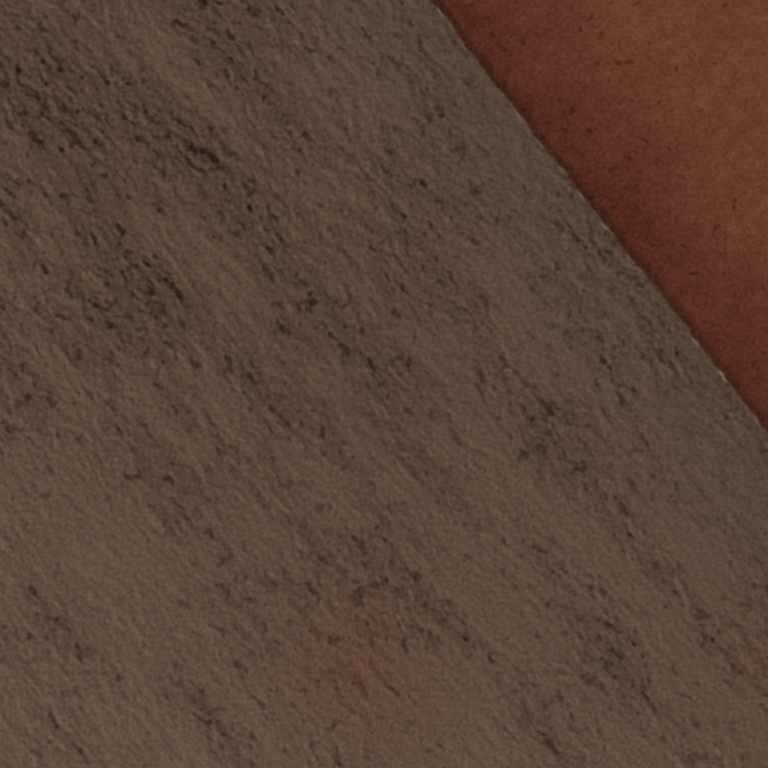
Give the GLSL for this texture, as a WebGL 1 fragment shader.

```glsl
precision highp float;
// Weathered grey-brown slab with slanted grain, cut by a diagonal edge
// against a red clay corner. Stretched gradient noise gives the streaks,
// a slope of that noise gives the relief, and thresholds give the pits.
uniform vec2 u_resolution;

const vec2 EDGE_NORMAL = vec2(0.788, 0.6156);
const float EDGE_OFFSET = 1.057;
const float EDGE_WOBBLE = 0.0045;
const vec2 GRAIN_DIR = vec2(0.64, -0.768);
const vec3 SLAB_DARK = vec3(0.300, 0.235, 0.185);
const vec3 SLAB_MID = vec3(0.362, 0.283, 0.230);
const vec3 SLAB_LIGHT = vec3(0.405, 0.322, 0.268);
const vec3 SLAB_OLIVE = vec3(0.325, 0.265, 0.212);
const vec3 RUST = vec3(0.375, 0.250, 0.200);
const vec3 CLAY_DARK = vec3(0.315, 0.165, 0.116);
const vec3 CLAY_LIGHT = vec3(0.425, 0.242, 0.180);
const float RELIEF = 0.150;
const float PIT_DEPTH = 0.30;
const float SPECKLE = 0.050;

vec2 hashGradient(vec2 cell) {
  vec3 h = fract(cell.xyx * vec3(0.1031, 0.1030, 0.0973));
  h += dot(h, h.yzx + 33.33);
  return fract((h.xx + h.yz) * h.zy) * 2.0 - 1.0;
}

// Gradient noise, roughly -0.7 to 0.7
float noise(vec2 p) {
  vec2 i = floor(p);
  vec2 f = p - i;
  vec2 w = f * f * f * (f * (f * 6.0 - 15.0) + 10.0);
  float a = dot(hashGradient(i), f);
  float b = dot(hashGradient(i + vec2(1.0, 0.0)), f - vec2(1.0, 0.0));
  float c = dot(hashGradient(i + vec2(0.0, 1.0)), f - vec2(0.0, 1.0));
  float d = dot(hashGradient(i + 1.0), f - 1.0);
  return mix(mix(a, b, w.x), mix(c, d, w.x), w.y);
}

float fbm(vec2 p) {
  float sum = 0.0;
  float amp = 1.0;
  for (int k = 0; k < 4; k++) {
    sum += amp * noise(p);
    p = mat2(1.6, 1.2, -1.2, 1.6) * p + 17.3;
    amp *= 0.55;
  }
  return sum;
}

// x runs along the grain, y across it; the warp makes the fibres wander
vec2 grainSpace(vec2 uv) {
  vec2 across = vec2(-GRAIN_DIR.y, GRAIN_DIR.x);
  vec2 g = vec2(dot(uv, GRAIN_DIR), dot(uv, across));
  g.y += 0.016 * noise(uv * 7.0 + 4.0) + 0.008 * noise(uv * 25.0);
  return g;
}

float slabHeight(vec2 uv) {
  vec2 g = grainSpace(uv);
  return noise(g * vec2(24.0, 56.0))
       + 0.8 * noise(g * vec2(55.0, 105.0) + 9.0)
       + 0.5 * noise(uv * 135.0);
}

// Soft spot of the given radius
float glow(vec2 uv, vec2 centre, float radius) {
  vec2 d = (uv - centre) / radius;
  return exp(-dot(d, d));
}

vec3 slabColor(vec2 uv, float edge) {
  vec2 g = grainSpace(uv);
  float streak = fbm(g * vec2(4.0, 15.0) + 2.0);
  float patches = fbm(uv * 5.0 + 11.0);

  // Broad tones: pale lower left, dark upper left, olive along the edge
  float pale = smoothstep(0.85, 0.05, uv.y + 0.5 * uv.x);
  vec3 col = mix(SLAB_MID, SLAB_LIGHT, clamp(0.65 * pale + 0.40 * streak, 0.0, 1.0));
  float dark = 0.50 * glow(uv, vec2(0.18, 0.82), 0.30) + 0.22 * glow(uv, vec2(0.45, 0.48), 0.25);
  col = mix(col, SLAB_DARK, clamp(dark - 0.65 * streak - 0.30 * patches, 0.0, 0.85));
  col = mix(col, SLAB_OLIVE, 0.65 * smoothstep(-0.26, -0.03, edge));
  float rust = glow(uv, vec2(0.47, 0.14), 0.11) + glow(uv, vec2(0.97, 0.12), 0.09);
  col = mix(col, RUST, rust * clamp(0.40 + 0.8 * patches, 0.0, 0.8));

  // Relief lit from the upper right, rougher at the upper left
  float rough = 0.65 + 0.45 * glow(uv, vec2(0.15, 0.85), 0.4) - 0.55 * streak;
  rough = clamp(rough - 0.2 * patches, 0.35, 1.3);
  float slope = slabHeight(uv) - slabHeight(uv + vec2(0.0028, 0.0022));
  col *= 1.0 + RELIEF * rough * clamp(slope * 2.0, -1.5, 1.3);

  // Short ragged pits gathered in the darker streaks, in two sizes
  float ragged = 0.5 * noise(uv * 115.0);
  float coarse = noise(g * vec2(36.0, 80.0) + 31.0) + ragged;
  float fine = noise(g * vec2(70.0, 125.0) + 63.0) + 0.5 * ragged;
  float pits = smoothstep(0.12, 0.60, coarse - 0.22 * streak);
  pits += 0.7 * smoothstep(0.12, 0.55, fine - 0.15 * streak);
  return col * (1.0 - PIT_DEPTH * rough * min(pits, 1.4));
}

vec3 clayColor(vec2 uv, float edge) {
  float mottle = fbm(uv * 9.0 + 5.0);
  float light = smoothstep(-0.03, 0.22, edge) + 0.35 * mottle;
  vec3 col = mix(CLAY_DARK, CLAY_LIGHT, clamp(light, 0.0, 1.0));
  col *= 1.0 + 0.12 * fbm(uv * 55.0);
  return col * (1.0 - 0.22 * smoothstep(0.25, 0.55, noise(uv * 80.0 + 3.0)));
}

void main() {
  vec2 uv = gl_FragCoord.xy / u_resolution;
  float pixel = 1.0 / min(u_resolution.x, u_resolution.y);
  float edge = dot(uv, EDGE_NORMAL) - EDGE_OFFSET;
  edge += EDGE_WOBBLE * (noise(uv * 18.0) + 0.8 * noise(uv * 60.0));

  float inClay = smoothstep(-1.5 * pixel, 1.5 * pixel, edge);
  vec3 col = mix(slabColor(uv, edge), clayColor(uv, edge), inClay);

  // Broken pale lip on the slab and a thin shadow on the clay
  float lip = exp(-pow((edge + 0.002) / 0.0025, 2.0));
  col += 0.15 * lip * smoothstep(-0.05, 0.4, noise(uv * 42.0 + 8.0));
  col *= 1.0 - 0.20 * exp(-pow((edge - 0.005) / 0.006, 2.0));

  // Fine mineral speckle
  col += SPECKLE * noise(uv * 190.0 + 50.0);
  gl_FragColor = vec4(clamp(col, 0.0, 1.0), 1.0);
}
```
